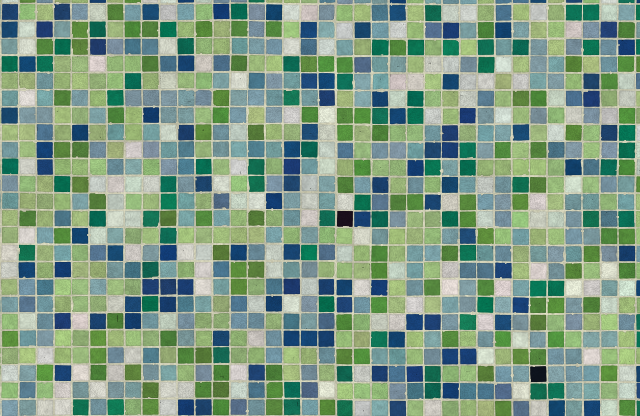
This texture is drawn by a WebGL 2 fragment shader. Its source:

```glsl
#version 300 es
precision highp float;
// Glass mosaic wall: small square tiles in random blues, greens and whites set in pale grout.

uniform vec2 u_resolution;
out vec4 fragColor;

const vec2 TILE_COUNT = vec2(36.3, 24.2);
const float SHEET_SEAM = 19.0;   // column where two mounted sheets meet
const float TILE_HALF = 0.455;
const float CORNER_RADIUS = 0.055;

const vec3 GROUT     = vec3(0.790, 0.785, 0.690);
const vec3 WHITE     = vec3(0.800, 0.815, 0.775);
const vec3 STEEL     = vec3(0.460, 0.590, 0.620);
const vec3 DENIM     = vec3(0.310, 0.450, 0.540);
const vec3 NAVY      = vec3(0.100, 0.255, 0.440);
const vec3 PALE_LEAF = vec3(0.600, 0.715, 0.470);
const vec3 LEAF      = vec3(0.330, 0.525, 0.230);
const vec3 EMERALD   = vec3(0.050, 0.435, 0.325);
const vec3 BLACK     = vec3(0.070, 0.085, 0.110);

// Integer hash of a lattice point, from 0 to 1
float hash(vec2 cell, uint seed) {
    uvec2 q = uvec2(ivec2(cell)) * uvec2(1597334u, 3812015u);
    uint n = (q.x ^ q.y ^ (seed * 668265u)) * 2654435u;
    n = (n ^ (n >> 15)) * 2246822519u;
    n = (n ^ (n >> 13)) * 3266489917u;
    return float((n ^ (n >> 16)) >> 8) / 16777216.0;
}

float noise(vec2 p, uint seed) {
    vec2 i = floor(p), f = fract(p);
    f = f * f * (3.0 - 2.0 * f);
    float low = mix(hash(i, seed), hash(i + vec2(1, 0), seed), f.x);
    float high = mix(hash(i + vec2(0, 1), seed), hash(i + vec2(1, 1), seed), f.x);
    return mix(low, high, f.y);
}

vec2 signedHash2(vec2 cell, uint seed) {
    return 2.0 * vec2(hash(cell, seed), hash(cell, seed + 1u)) - 1.0;
}

float roundedBox(vec2 p, vec2 halfSize, float radius) {
    vec2 q = abs(p) - halfSize + radius;
    return length(max(q, 0.0)) + min(max(q.x, q.y), 0.0) - radius;
}

// Weighted choice of glass colour
vec3 glassColour(float pick) {
    if (pick < 0.165) return WHITE;
    if (pick < 0.395) return STEEL;
    if (pick < 0.465) return DENIM;
    if (pick < 0.590) return NAVY;
    if (pick < 0.817) return PALE_LEAF;
    if (pick < 0.917) return LEAF;
    if (pick < 0.9985) return EMERALD;
    return BLACK;
}

// Hand-laid drift of the rows, with a small step at the sheet seam
vec2 layGrid(vec2 uv) {
    vec2 g = uv * TILE_COUNT - vec2(0.05, 0.0);
    vec2 drift = vec2(noise(g * 0.23, 1u), noise(g * 0.23, 2u)) - 0.5;
    return g + 0.07 * drift + vec2(0.0, 0.05 * step(SHEET_SEAM, g.x));
}

// Distance to one uneven, slightly turned tile
float tileDistance(vec2 p, vec2 cell, vec2 grid) {
    vec2 turn = signedHash2(cell, 10u);
    p -= 0.018 * signedHash2(cell, 12u);
    p += 0.022 * turn.x * vec2(-p.y, p.x);
    vec2 halfSize = TILE_HALF + 0.010 * signedHash2(cell, 14u);
    float ripple = 0.022 * (noise(grid * 6.0, 16u) - 0.5);
    float chip = 0.07 * smoothstep(0.84, 1.0, noise(grid * 3.7, 17u));
    return roundedBox(p, halfSize, CORNER_RADIUS) + ripple + chip;
}

// Tone shifts, cloudy glass, fine grain and a dim rim
vec3 shadeTile(vec3 base, vec2 cell, vec2 grid, float dist) {
    float tone = 1.0 + 0.13 * (hash(cell, 20u) - 0.5);
    float cloud = 0.10 * (noise(grid * 3.5 + cell * 5.0, 21u) - 0.5);
    float grain = 0.13 * (noise(grid * 17.0, 22u) - 0.5);
    vec3 tint = 0.035 * vec3(signedHash2(cell, 23u), 0.0);
    float rim = 0.10 * smoothstep(-0.09, 0.0, dist);
    float pit = 0.30 * smoothstep(0.965, 1.0, noise(grid * 5.3, 25u));
    return (base + tint) * (tone + cloud + grain - rim - pit);
}

vec3 shadeGrout(vec2 grid) {
    float sand = 0.14 * (noise(grid * 13.0, 30u) - 0.5);
    float stain = 0.14 * (noise(grid * 0.8, 31u) - 0.5);
    return GROUT * (1.0 + sand + stain);
}

void main() {
    vec2 uv = gl_FragCoord.xy / u_resolution;
    vec2 grid = layGrid(uv);
    vec2 cell = floor(grid);
    float pixel = TILE_COUNT.y / u_resolution.y;

    // Extra grout on both sides of the sheet seam
    float seam = 0.018 * (1.0 - smoothstep(0.08, 0.16, abs(grid.x - SHEET_SEAM)));
    float dist = tileDistance(grid - cell - 0.5, cell, grid) + seam;

    vec3 glass = shadeTile(glassColour(hash(cell, 40u)), cell, grid, dist);
    float cover = 1.0 - smoothstep(-0.6 * pixel, 0.6 * pixel, dist);
    vec3 colour = mix(shadeGrout(grid), glass, cover);

    // Broad unevenness of the light
    colour *= 1.0 + 0.05 * (noise(uv * 4.0, 50u) - 0.5);
    fragColor = vec4(clamp(colour, 0.0, 1.0), 1.0);
}
```
